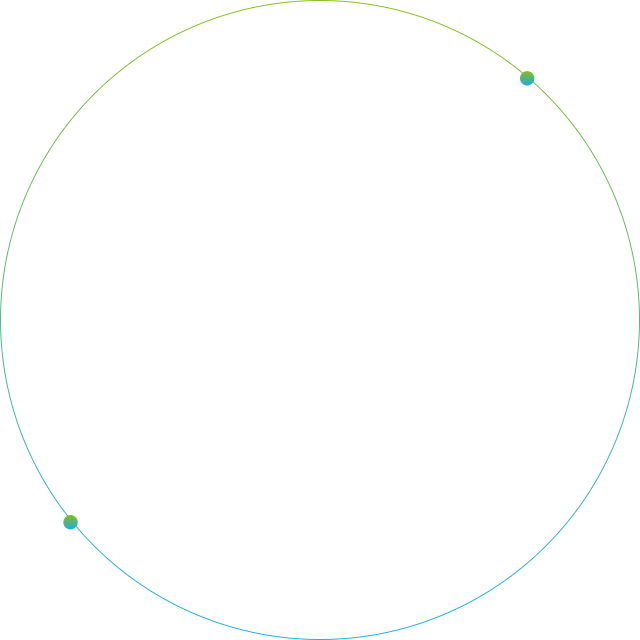
Give the GLSL for this background, as a WebGL 2 fragment shader.

```glsl
#version 300 es
precision highp float;
// A thin green-to-blue ring on white, carrying two small gradient dots.

#define RING_RADIUS 0.4992
#define RING_WIDTH 0.0015
#define DOT_RADIUS 0.0112
#define UPPER_DOT vec2(0.3237, 0.3776)
#define LOWER_DOT vec2(-0.3898, -0.3160)
#define GREEN vec3(0.53, 0.74, 0.09)
#define BLUE vec3(0.10, 0.68, 0.90)

uniform vec2 u_resolution;
out vec4 fragColor;

// Vertical gradient across a shape of the given half height
vec3 gradient(float y, float halfHeight) {
    return mix(BLUE, GREEN, clamp(0.5 + 0.5 * y / halfHeight, 0.0, 1.0));
}

// Share of a pixel that lies inside a signed distance
float coverage(float dist, float pixel) {
    return clamp(0.5 - dist / pixel, 0.0, 1.0);
}

void main() {
    float side = min(u_resolution.x, u_resolution.y);
    float pixel = 1.0 / side;
    vec2 p = (gl_FragCoord.xy - 0.5 * u_resolution) / side;
    vec3 color = vec3(1.0);

    // Ring: outer disc minus inner disc keeps thin strokes accurate
    float fromRing = length(p) - RING_RADIUS;
    float ring = coverage(fromRing - 0.5 * RING_WIDTH, pixel)
               - coverage(fromRing + 0.5 * RING_WIDTH, pixel);
    color = mix(color, gradient(p.y, RING_RADIUS), ring);

    // Dots, each with its own gradient
    for (int i = 0; i < 2; i++) {
        vec2 q = p - (i == 0 ? UPPER_DOT : LOWER_DOT);
        float dotMask = coverage(length(q) - DOT_RADIUS, pixel);
        color = mix(color, gradient(q.y, DOT_RADIUS), dotMask);
    }

    fragColor = vec4(color, 1.0);
}
```
